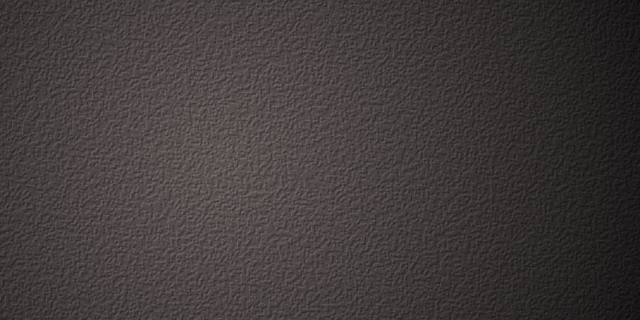
Reproduce this texture procedurally as a WebGL 1 fragment shader.

```glsl
precision highp float;
// Dark, finely embossed leather under a broad warm glow left of centre.
// Two rotated noise lattices are thresholded into small raised patches, lit
// from the upper left by a height difference over a radial colour falloff.

uniform vec2 u_resolution;

// All lengths are in canvas heights.
const vec2 GLOW_CENTRE = vec2(0.68, 0.50);
const float GLOW_RADIUS = 1.42;
const float GLOW_POWER = 1.25;
const vec3 GLOW_COLOUR = vec3(0.362, 0.329, 0.328);
const vec3 EDGE_COLOUR = vec3(0.087, 0.080, 0.081);
const vec3 CORE_TINT = vec3(-0.005, 0.003, -0.003);
const float CORE_RADIUS = 0.30;
const float GRAIN_SCALE = 134.0;
const float CROSS_SCALE = 1.1;
const float PATCH_LOW = 0.34;
const float PATCH_HIGH = 0.66;
const float DETAIL_SCALE = 1.6;
const float DETAIL_WEIGHT = 0.15;
const vec2 LIGHT_STEP = vec2(-0.0018, 0.0021);
const float RELIEF = 0.29;
const float RELIEF_LIMIT = 0.45;
const vec3 SHEEN_COLOUR = vec3(0.25, 0.23, 0.23);
const float SHEEN_SHARE = 0.25;

float hash(vec2 p) {
  vec3 q = fract(vec3(p.xyx) * 0.1031);
  q += dot(q, q.yzx + 33.33);
  return fract((q.x + q.y) * q.z);
}

float valueNoise(vec2 p) {
  vec2 cell = floor(p);
  vec2 f = fract(p);
  vec2 w = f * f * (3.0 - 2.0 * f);
  float low = mix(hash(cell), hash(cell + vec2(1.0, 0.0)), w.x);
  float high = mix(hash(cell + vec2(0.0, 1.0)), hash(cell + vec2(1.0)), w.x);
  return mix(low, high, w.y);
}

// Winding raised patches with steep shoulders and a finer grain on top.
float surfaceHeight(vec2 p) {
  vec2 grain = p * GRAIN_SCALE + 200.0;
  vec2 crossed = mat2(0.8, 0.6, -0.6, 0.8) * grain * CROSS_SCALE + 300.0;
  float field = 0.5 * (valueNoise(grain) + valueNoise(crossed));
  float patches = smoothstep(PATCH_LOW, PATCH_HIGH, field);
  return patches + DETAIL_WEIGHT * valueNoise(crossed * DETAIL_SCALE + 17.3);
}

void main() {
  vec2 p = gl_FragCoord.xy / u_resolution.y;
  p.x *= 2.0 * u_resolution.y / u_resolution.x;

  // Radial glow with a barely cooler core
  float d = distance(p, GLOW_CENTRE);
  float falloff = pow(min(d / GLOW_RADIUS, 1.0), GLOW_POWER);
  vec3 colour = mix(GLOW_COLOUR, EDGE_COLOUR, falloff);
  colour += CORE_TINT * (1.0 - smoothstep(0.1, CORE_RADIUS, d));

  // Directional relief, kept visible in the dark by a share of even sheen
  float slope = surfaceHeight(p - LIGHT_STEP) - surfaceHeight(p + LIGHT_STEP);
  float shade = clamp(slope * RELIEF, -RELIEF_LIMIT, RELIEF_LIMIT);
  colour += shade * mix(colour, SHEEN_COLOUR, SHEEN_SHARE);
  gl_FragColor = vec4(colour, 1.0);
}
```
